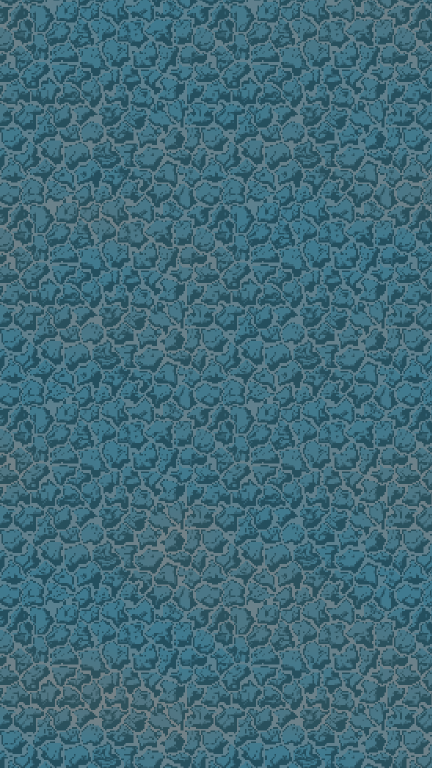
A WebGL 1 fragment shader for this texture:

```glsl
precision highp float;

uniform vec2 u_resolution;

vec2 hash2(vec2 p) {
  vec2 k = vec2(dot(p, vec2(127.1, 311.7)), dot(p, vec2(269.5, 183.3)));
  return fract(sin(k) * 43758.5);
}

float corner(vec2 cell, vec2 offset, vec2 period) {
  return dot(hash2(mod(cell, period) + 7.0) * 2.0 - 1.0, offset);
}

// Gradient noise that wraps after a whole number of cells
float gradientNoise(vec2 p, vec2 period) {
  vec2 i = floor(p);
  vec2 f = p - i;
  vec2 w = f * f * (3.0 - 2.0 * f);
  vec2 e = vec2(1.0, 0.0);
  float low = mix(corner(i, f, period), corner(i + e.xy, f - e.xy, period), w.x);
  float high = mix(corner(i + e.yx, f - e.yx, period), corner(i + e.xx, f - e.xx, period), w.x);
  return mix(low, high, w.y);
}

// Distance to the nearest joint, and how far that side faces the lower right
vec2 stoneEdge(vec2 p) {
  vec2 cell = floor(p);
  vec2 nearest = vec2(9.0);
  vec2 second = vec2(9.0);
  for (int y = -1; y <= 1; y++) {
    for (int x = -2; x <= 2; x++) {
      vec2 id = cell + vec2(float(x), float(y));
      vec2 jitter = 0.5 + 0.68 * (hash2(mod(id, vec2(8.0, 10.0))) - 0.5);
      jitter.x += 0.5 * mod(id.y, 2.0) - 0.25;
      vec2 r = (id + jitter - p) * vec2(1.25, 1.0);
      if (dot(r, r) < dot(nearest, nearest)) {
        second = nearest;
        nearest = r;
      } else if (dot(r, r) < dot(second, second)) {
        second = r;
      }
    }
  }
  vec2 normal = normalize(second - nearest);
  return vec2(dot(0.5 * (nearest + second), normal), dot(normal, vec2(0.45, -0.89)));
}

vec3 stoneColor(vec2 tile, float warmth) {
  vec3 mortar = mix(vec3(0.35, 0.50, 0.56), vec3(0.46, 0.51, 0.53), warmth);
  vec3 face = mix(vec3(0.25, 0.48, 0.56), vec3(0.32, 0.46, 0.51), warmth);
  vec3 shade = mix(vec3(0.20, 0.39, 0.46), vec3(0.25, 0.39, 0.43), warmth);
  vec3 dark = mix(vec3(0.14, 0.31, 0.37), vec3(0.18, 0.32, 0.36), warmth);

  // Coarse texels give the stepped outlines
  vec2 t = (floor(tile * 128.0) + 0.5) / 128.0;
  vec2 warp = vec2(gradientNoise(t * 20.0, vec2(20.0)),
                   gradientNoise(t * 20.0 + 9.5, vec2(20.0)));
  vec2 edge = stoneEdge(t * vec2(8.0, 10.0) + 0.45 * warp);
  float inside = edge.x - 0.075;
  float lip = 0.045 + 0.19 * smoothstep(-0.3, 1.0, edge.y);

  // Slanted cracks across the middle of the stones
  vec2 slant = vec2(t.x + t.y, t.x - t.y) * vec2(9.0, 17.0) + 1.6 * warp;
  float crack = abs(gradientNoise(slant, vec2(9.0, 17.0)));

  vec3 color = face;
  if (inside < lip + 0.05 && edge.y > 0.0) color = shade;
  if (inside > 0.13 && crack < 0.06) color = shade;
  if (inside > 0.15 && crack < 0.035) color = dark;
  if (inside < lip) color = dark;
  if (inside < 0.0) color = mortar;
  return color;
}

void main() {
  vec2 uv = gl_FragCoord.xy / u_resolution.x;

  // Broad warm stains that ignore the tiling
  float stain = gradientNoise(uv * vec2(2.2, 4.5) + 3.7, vec2(64.0));
  stain += 0.4 * gradientNoise(uv * vec2(5.0, 10.0) + 1.3, vec2(64.0));
  float warmth = smoothstep(-0.3, 0.55, stain);

  // Four samples per pixel smooth the edges
  vec3 color = vec3(0.0);
  for (int i = 0; i < 4; i++) {
    float n = float(i);
    vec2 offset = vec2(mod(n, 2.0), floor(n / 2.0)) * 0.5 - 0.25;
    vec2 tile = (uv + offset / u_resolution.x) / 0.465;
    color += 0.25 * stoneColor(tile, warmth);
  }
  gl_FragColor = vec4(color, 1.0);
}
```
